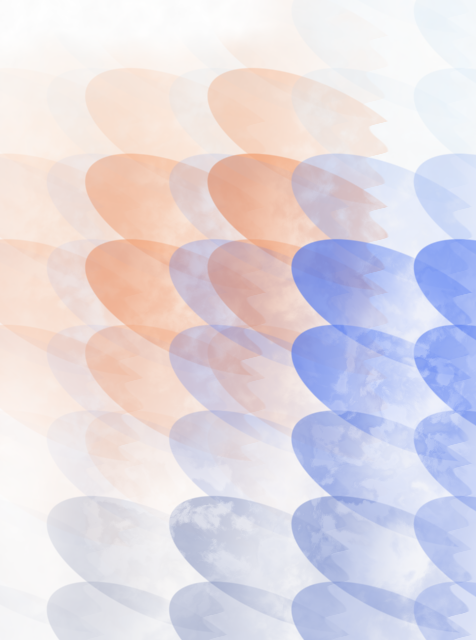
A WebGL 1 fragment shader for this pattern:

```glsl
precision highp float;
// Overlapping watercolour leaves in peach and blue, fading into white mist.

uniform vec2 u_resolution;

const float CANVAS_WIDTH = 5.7;
const vec2 SPACING = vec2(1.465, 1.025);
const vec2 BLUE_START = vec2(0.56, 0.77);
const vec2 PEACH_START = vec2(1.02, 0.77);

float hash(vec2 p) {
  return fract(sin(dot(p, vec2(127.1, 311.7))) * 43758.5453);
}

float valueNoise(vec2 p) {
  vec2 cell = floor(p);
  vec2 f = fract(p);
  f = f * f * (3.0 - 2.0 * f);
  float low = mix(hash(cell), hash(cell + vec2(1.0, 0.0)), f.x);
  float high = mix(hash(cell + vec2(0.0, 1.0)), hash(cell + 1.0), f.x);
  return mix(low, high, f.y);
}

float fbm(vec2 p) {
  float sum = 0.0;
  float weight = 0.5;
  for (int i = 0; i < 5; i++) {
    sum += weight * valueNoise(p);
    p = mat2(1.6, 1.2, -1.2, 1.6) * p + 3.7;
    weight *= 0.52;
  }
  return sum;
}

float softSpot(vec2 offset, vec2 falloff) {
  vec2 d = offset * falloff;
  return exp(-dot(d, d));
}

// Sheared ellipse whose right end is cut into hooked lobes.
float leafDistance(vec2 q) {
  const vec2 radius = vec2(1.3, 0.66);
  const float slope = 0.37;
  vec2 e = vec2(q.x - radius.x, q.y - 0.38 - slope * q.x) / radius;
  float k = max(length(e), 0.001);
  vec2 gradient = vec2(e.x / radius.x - e.y * slope / radius.y, e.y / radius.y) / k;
  float body = (k - 1.0) / max(length(gradient), 0.1);
  float s = fract((q.y - 0.66) / 0.38);
  float notch = smoothstep(0.0, 0.24, s) * (1.0 - smoothstep(0.24, 1.0, s));
  float end = 2.2 - 0.25 * notch - 0.1 * (q.y - 0.63);
  return max(body, (q.x - end) * 0.6);
}

// Colour in rgb, opacity in a, chosen by where the leaf sits.
vec4 peachPaint(vec2 c) {
  vec2 d = c - vec2(2.0, 2.3);
  d.y += 0.35 * d.x;
  float strength = 0.76 * softSpot(d, vec2(0.35, 0.55));
  strength *= 1.0 - smoothstep(2.8, 3.4, c.x);
  vec3 tint = mix(vec3(0.98, 0.72, 0.55), vec3(0.95, 0.55, 0.34), strength);
  return vec4(tint, strength);
}

vec4 bluePaint(vec2 c) {
  vec2 d = c - vec2(3.9, 3.2);
  float core = softSpot(d, vec2(0.62, d.y < 0.0 ? 0.8 : 0.45));
  float low = smoothstep(4.5, 6.0, c.y) * softSpot(vec2(c.x - 2.2, 0.0), vec2(0.4));
  float strength = 0.68 * core + 0.36 * low + 0.05 + 0.02 * max(c.x, 0.0);
  vec3 tint = mix(vec3(0.70, 0.83, 0.93), vec3(0.29, 0.45, 0.94), smoothstep(0.6, 2.7, c.y));
  float grey = smoothstep(3.8, 5.8, c.y) * clamp(1.25 - 0.2 * c.x, 0.0, 1.0);
  return vec4(mix(tint, vec3(0.53, 0.57, 0.70), grey), strength);
}

vec3 paintLeaves(vec3 colour, vec2 p, vec2 start, float blue, float wear, float pixel) {
  for (int j = -2; j <= 6; j++) {
    for (int i = -2; i <= 3; i++) {
      vec2 id = vec2(float(i), float(j));
      vec2 corner = start + id * SPACING;
      vec2 q = p - corner;
      vec4 paint = blue > 0.5 ? bluePaint(corner) : peachPaint(corner);
      float cover = 1.0 - smoothstep(-pixel, pixel, leafDistance(q));
      float tail = smoothstep(0.35, 1.75, q.x + 0.2 * q.y);
      float fade = mix(0.92 + 0.08 * wear, 0.12 + 0.42 * wear, tail);
      float vary = 0.88 + 0.24 * hash(id + blue * 17.0);
      colour = mix(colour, paint.rgb, cover * paint.a * fade * vary);
    }
  }
  return colour;
}

void main() {
  float unit = CANVAS_WIDTH / u_resolution.x;
  vec2 p = vec2(gl_FragCoord.x, u_resolution.y - gl_FragCoord.y) * unit;

  // Blotches and fine grain of the pigment
  float cloud = fbm(p * 1.5 + 4.0);
  float grain = fbm(p * 6.0 + 2.0 * cloud);
  float wear = smoothstep(0.32, 0.68, 0.5 * cloud + 0.5 * grain);

  // Paper with a warm wash
  float wash = softSpot(p - vec2(1.5, 3.0), vec2(0.5, 0.45));
  vec3 colour = mix(vec3(0.992, 0.99, 0.988), vec3(0.98, 0.84, 0.74), wash * (0.35 + 0.25 * wear));

  colour = paintLeaves(colour, p, PEACH_START, 0.0, wear, unit);
  colour = paintLeaves(colour, p, BLUE_START, 1.0, wear, unit);

  // White mist at the top left, the lower left and in patches
  float top = (1.0 - smoothstep(0.3, 0.75, p.y + 0.3 * (cloud - 0.5))) * (1.0 - smoothstep(2.8, 3.8, p.x));
  float side = softSpot(p - vec2(0.1, 5.7), vec2(1.4, 0.6));
  float patches = softSpot(p - vec2(4.8, 4.8), vec2(1.1, 0.7)) + softSpot(p - vec2(2.4, 6.2), vec2(0.6, 1.1));
  float mist = max(max(top * 0.95, side * 0.8), patches * 0.5 * smoothstep(0.4, 0.65, grain));
  colour = mix(colour, vec3(0.99), clamp(mist, 0.0, 1.0));
  gl_FragColor = vec4(colour + 0.025 * (grain - 0.5), 1.0);
}
```
